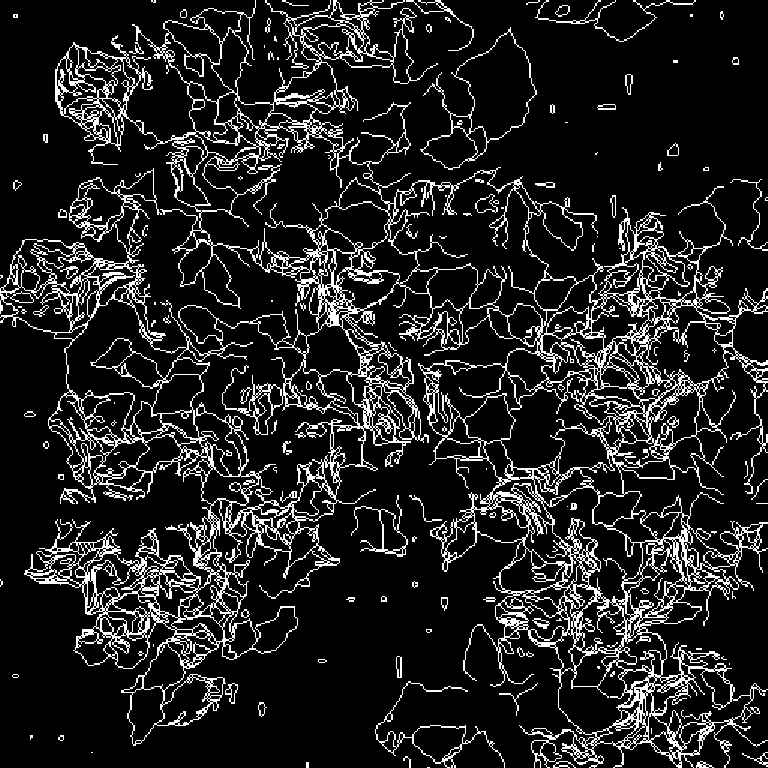
A Shadertoy shader for this texture:

```glsl
const float GRID = 512.0;                   // line cells across the canvas
const float BIG_LEAVES = 9.0;               // leaves per side, lower layer
const float SMALL_LEAVES = 18.0;            // leaves per side, upper layer
const vec2 LEAF_LENGTH = vec2(0.55, 0.88);  // half length, in leaf cells
const vec2 LEAF_WIDTH = vec2(0.40, 0.85);   // half width over half length
const float TILT_RANGE = 2.7;
const float CLEARING_SCALE = 5.0;
const float CLEARING_LEVEL = 0.40;
const vec2 VEIN_SCALE = vec2(62.0, 155.0);  // along and across a leaf
const float VEIN_CONTRAST = 3.0;
const float ROUGH_SCALE = 11.0;
const vec2 ROUGH_RANGE = vec2(0.42, 0.62);
const float SPECK_SCALE = 50.0;
const float SPECK_LEVEL = 0.92;
const float GAP_SCALE = 24.0;
const float GAP_LEVEL = 0.20;
const vec3 GROUND = vec3(0.0);
const vec3 LINE = vec3(1.0);

float hash(vec2 p) {
    return fract(sin(dot(p, vec2(127.1, 311.7))) * 43758.5453);
}

float noise(vec2 p) {
    vec2 i = floor(p), f = fract(p);
    f = f * f * (3.0 - 2.0 * f);
    float low = mix(hash(i), hash(i + vec2(1, 0)), f.x);
    float high = mix(hash(i + vec2(0, 1)), hash(i + vec2(1, 1)), f.x);
    return mix(low, high, f.y);
}

vec2 noise2(vec2 p) {
    return vec2(noise(p), noise(p + 57.3)) - 0.5;
}

// Bends the plane so that outlines turn ragged
vec2 crumple(vec2 p) {
    return p + 0.034 * noise2(p * 22.0) + 0.013 * noise2(p * 75.0 + 11.0);
}

// Finds the topmost leaf of one layer; top holds position in the leaf and rank
void addLeaves(vec2 p, float count, float layer, inout vec3 top) {
    vec2 home = floor(p * count);
    for (int y = -1; y <= 1; y++)
    for (int x = -1; x <= 1; x++) {
        vec2 id = home + vec2(x, y);
        vec2 seed = id + 41.0 * layer;
        vec2 centre = (id + 0.1 + 0.8 * vec2(hash(seed), hash(seed + 3.7))) / count;
        float rank = layer + hash(seed + 9.1);
        float growth = noise(centre * CLEARING_SCALE + 4.0) + 0.3 * (hash(seed + 5.3) - 0.5);
        if (rank < top.z || growth < CLEARING_LEVEL) continue;

        float angle = (hash(seed + 1.9) - 0.5) * TILT_RANGE;
        float c = cos(angle), s = sin(angle);
        vec2 local = mat2(c, -s, s, c) * (p - centre);
        float size = mix(LEAF_LENGTH.x, LEAF_LENGTH.y, hash(seed + 6.1)) / count;
        float width = mix(LEAF_WIDTH.x, LEAF_WIDTH.y, hash(seed + 7.7));
        vec2 q = local / size;
        if (abs(q.y) < width * (1.0 - q.x * q.x)) top = vec3(local, rank);
    }
}

// Tone level of a point: constant inside each flat patch
float tone(vec2 p) {
    vec2 bent = crumple(p);
    vec3 top = vec3(0.0);
    addLeaves(bent, BIG_LEAVES, 1.0, top);
    addLeaves(bent, SMALL_LEAVES, 2.0, top);
    if (top.z == 0.0) return step(SPECK_LEVEL, noise(p * SPECK_SCALE));

    // Veins and mottling, strongest in rough patches
    float rough = 0.7 * noise(p * ROUGH_SCALE + 31.0) + 0.3 * hash(vec2(top.z, 2.0));
    float contrast = VEIN_CONTRAST * smoothstep(ROUGH_RANGE.x, ROUGH_RANGE.y, rough);
    float vein = noise(top.xy * VEIN_SCALE + 90.0 * top.z);
    return 100.0 * top.z + floor(1.5 + (vein - 0.5) * contrast);
}

void mainImage(out vec4 fragColor, in vec2 fragCoord) {
    vec2 cell = floor(fragCoord / iResolution.y * GRID) + 0.5;
    vec2 p = cell / GRID;
    vec2 stepSize = vec2(1.0 / GRID, 0.0);

    // One-cell line on the higher side of every tone change
    float lowest = min(min(tone(p + stepSize.xy), tone(p - stepSize.xy)),
                       min(tone(p + stepSize.yx), tone(p - stepSize.yx)));
    float edge = step(lowest + 0.0005, tone(p));

    // Small breaks in the lines
    edge *= step(GAP_LEVEL, noise(p * GAP_SCALE + 70.0));
    fragColor = vec4(mix(GROUND, LINE, edge), 1.0);
}
```
